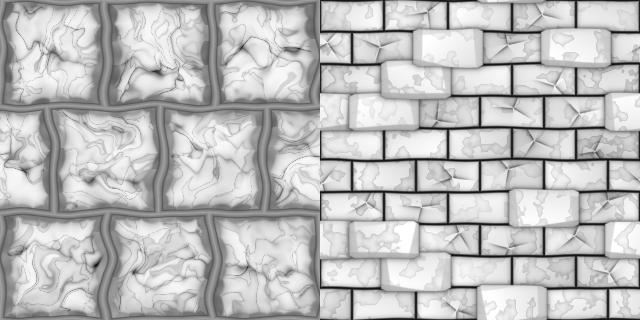
Reproduce this texture map procedurally as a Shadertoy shader.

```glsl
const vec2 STONE_COUNT = vec2(3.0, 3.0);
const vec2 BRICK_COUNT = vec2(5.0, 10.0);
const vec2 JOINT_WAVE = vec2(0.12, 0.06);
const vec2 RIM_WIDTH = vec2(0.135, 0.095);
const float BEAD_WIDTH = 0.038;
const float BRICK_GAP = 0.035;
const float RAISED_SHARE = 0.18;
const float RAISED_GROWTH = 0.09;
const float CRACKED_SHARE = 0.55;
const float JOINT_TONE = 0.08;
const float STONE_TONE = 0.97;

float hash(vec2 p) {
    vec3 h = fract(vec3(p.xyx) * 0.1031);
    h += dot(h, h.yzx + 33.33);
    return fract((h.x + h.y) * h.z);
}

float cornerGradient(vec2 cell, vec2 offset) {
    float a = 6.2832 * hash(cell + 71.0);
    return dot(vec2(cos(a), sin(a)), offset);
}

float gradientNoise(vec2 p) {
    vec2 i = floor(p), f = p - i;
    vec2 u = f * f * f * (f * (f * 6.0 - 15.0) + 10.0);
    vec2 e = vec2(1.0, 0.0);
    float low = mix(cornerGradient(i, f), cornerGradient(i + e, f - e), u.x);
    float high = mix(cornerGradient(i + e.yx, f - e.yx), cornerGradient(i + 1.0, f - 1.0), u.x);
    return mix(low, high, u.y);
}

float fbm(vec2 p) {
    return gradientNoise(p) + 0.5 * gradientNoise(p * 2.03 + 17.0) + 0.25 * gradientNoise(p * 4.1 + 31.0);
}

// Sharp on the negative side, fading over the positive side
float crease(float d, float edge, float fade) {
    return smoothstep(-edge, edge, d) * exp(-max(d, 0.0) * fade);
}

// Height and shade of overlapping round lobes along a line
vec2 lobes(float t, float seed) {
    vec2 best = vec2(0.45, 0.5);
    for (int i = -1; i <= 1; i++) {
        float id = floor(t) + float(i);
        float h = hash(vec2(id + 40.0, seed));
        float x = t - id - 0.3 - 0.4 * h;
        float height = 0.7 + 0.3 * h - 0.9 * x * x;
        if (height > best.x) best = vec2(height, hash(vec2(seed, id + 9.0)));
    }
    return best;
}

float veins(vec2 p, vec2 f, float seed) {
    vec2 w = p + 0.45 * vec2(fbm(p * 1.7), fbm(p * 1.7 + 50.0));
    float patches = smoothstep(-0.25, 0.35, gradientNoise(p * 2.0 + 23.0));
    float coarse = fbm(w * 1.8), fine = fbm(w * 3.4 + 11.0);
    float v = 0.34 * patches * exp(-abs(coarse) * 28.0) + 0.15 * crease(coarse, 0.02, 7.0);
    v += 0.16 * exp(-abs(fine) * 24.0) + 0.06 * crease(fine, 0.02, 6.0);
    // Main crack with dark pockets
    float d = f.y - mix(0.28, 0.62, seed) - 0.3 * fbm(vec2(p.x * 2.2, seed * 9.0));
    float pocket = smoothstep(0.0, 0.4, gradientNoise(p * 5.0));
    return v + (0.22 + 0.3 * pocket) * exp(-abs(d) * mix(60.0, 22.0, pocket));
}

float stoneWall(vec2 uv, float aa) {
    vec2 g = uv * STONE_COUNT;
    g += JOINT_WAVE * vec2(gradientNoise(g * vec2(1.0, 2.6)), gradientNoise(g * vec2(2.4, 1.0) + 8.0));
    g.x += 0.5 * mod(floor(g.y), 2.0);
    vec2 f = fract(g), id = mod(floor(g), STONE_COUNT);
    float seed = hash(id + 5.0);
    float tone = STONE_TONE - veins(f + id * 7.3, f, seed);
    tone -= 0.1 * smoothstep(0.0, 0.6, fbm(f * 2.0 + id * 3.7));

    // Scalloped rim
    vec2 edge = min(f, 1.0 - f), side = step(0.5, f);
    vec2 upright = lobes(f.y * 5.0, seed * 50.0 + side.x);
    vec2 level = lobes(f.x * 6.0, seed * 50.0 + 7.0 + side.y);
    vec2 depth = RIM_WIDTH * vec2(upright.x, level.x) - edge;
    float rim = max(depth.x, depth.y);
    float shade = depth.x > depth.y ? upright.y : level.y;
    float rimTone = 0.43 + 0.16 * shade + 0.12 * gradientNoise(g * 9.0) - 1.1 * max(rim - 0.04, 0.0);
    tone *= 1.0 - 0.25 * exp(-max(-rim, 0.0) * 22.0);
    tone = mix(tone, rimTone, smoothstep(-aa, aa + 0.012, rim));

    // Mortar bead between dark grooves
    float d = min(edge.x, edge.y * 1.3);
    tone = mix(tone, 0.3, 0.8 * smoothstep(0.02, 0.0, abs(d - BEAD_WIDTH)));
    return mix(tone, 0.63 - 5.0 * d, smoothstep(BEAD_WIDTH + aa, BEAD_WIDTH - aa, d));
}

float brickFace(vec2 q, vec2 id, float raised, float aa) {
    float seed = hash(id + 3.0), turn = 6.2832 * hash(id + 19.0);
    float tone = mix(0.8, 0.96, max(sqrt(seed), raised));
    tone += 0.07 * dot(q, vec2(cos(turn), sin(turn)));
    float cloud = fbm(q * 1.5 + id * 5.3);
    tone -= 0.2 * crease(cloud - 0.05, 0.04, 5.0) * mix(0.4, 1.0, hash(id + 29.0));

    // Creases meeting at one point
    float cracked = (1.0 - raised) * step(1.0 - CRACKED_SHARE, hash(id + 37.0));
    vec2 hub = q - vec2(seed - 0.5, 0.5 * hash(id + 43.0) - 0.25);
    for (int i = 0; i < 3; i++) {
        float a = turn + 2.1 * float(i) + hash(id + float(i) * 11.0);
        vec2 dir = vec2(cos(a), sin(a));
        float along = dot(hub, dir), across = dot(hub, vec2(-dir.y, dir.x));
        float taper = smoothstep(0.0, 0.04, along) * smoothstep(0.85, 0.1, along);
        tone -= cracked * taper * (0.5 * crease(across, aa, 25.0) + 0.13 * crease(across, aa, 4.0));
    }

    // Flat chips on flush bricks, a full bevel on raised ones
    for (int i = 0; i < 4; i++) {
        float h = hash(id + 53.0 + float(i));
        float a = 1.5708 * float(i) + (h - 0.5) * mix(1.5, 0.45, raised);
        vec2 n = vec2(cos(a), sin(a));
        float reach = dot(abs(n), vec2(1.0, 0.5)) * mix(0.84, 0.8, raised);
        float chip = smoothstep(-aa, aa, dot(q, n) - reach) * max(raised, step(0.6, h));
        tone = mix(tone, 0.82 + 0.1 * n.y - 0.05 * h, 0.8 * chip);
    }
    return tone;
}

float brickDistance(vec2 q, float raised) {
    vec2 d = abs(q) - vec2(1.0, 0.5) + mix(BRICK_GAP, -RAISED_GROWTH, raised);
    float cut = dot(abs(q), vec2(0.45, 0.89)) - 0.94;
    return max(max(d.x, d.y), mix(-1.0, cut, raised));
}

float brickWall(vec2 uv, float aa) {
    vec2 g = uv * BRICK_COUNT;
    g.y += 0.07 * gradientNoise(g * vec2(1.2, 0.7));
    float tone = JOINT_TONE;
    // Flush brick first, then raised neighbours over it
    for (int k = 0; k < 10; k++) {
        float raised = k == 0 ? 0.0 : 1.0;
        vec2 step2 = k == 0 ? vec2(0.0) : vec2((k - 1) % 3 - 1, (k - 1) / 3 - 1);
        float row = floor(g.y) + step2.y;
        float x = g.x + 0.5 * (1.0 - mod(row, 2.0));
        vec2 cell = vec2(floor(x) + step2.x, row);
        vec2 id = mod(cell, BRICK_COUNT);
        if (raised > 0.5 && hash(id + 61.0) > RAISED_SHARE) continue;
        vec2 q = (vec2(x, g.y) - cell - 0.5) * vec2(2.0, 1.0);
        float d = brickDistance(q, raised);
        tone *= 1.0 - 0.45 * raised * exp(-max(d, 0.0) * 14.0);
        float face = brickFace(q, id, raised, aa);
        face *= 1.0 - mix(0.3, 0.12, raised) * exp(min(d, 0.0) * 16.0);
        tone = mix(tone, face, smoothstep(aa, -aa, d));
    }
    return tone;
}

void mainImage(out vec4 fragColor, in vec2 fragCoord) {
    vec2 uv = fragCoord / iResolution.xy * vec2(2.0, 1.0);
    float pixel = 1.0 / iResolution.y;
    float tone = uv.x < 1.0 ? stoneWall(uv, pixel * STONE_COUNT.y)
                            : brickWall(uv - vec2(1.0, 0.0), pixel * BRICK_COUNT.y);
    fragColor = vec4(vec3(clamp(tone, 0.0, 1.0)), 1.0);
}
```
